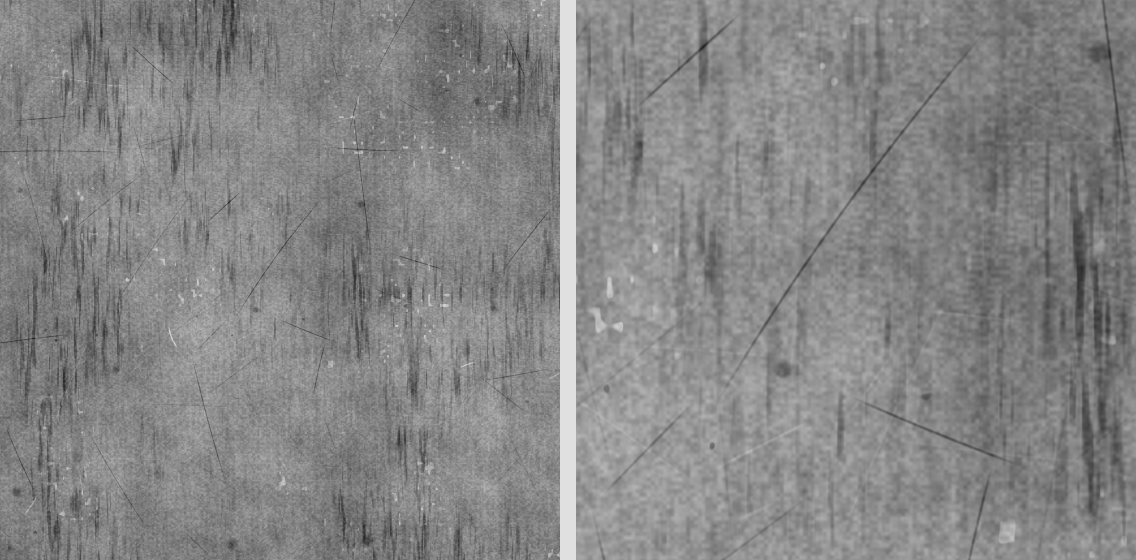
Left: the whole. Right: its middle third, enlarged.
This texture is drawn by a Shadertoy shader. Its source:

```glsl
// Worn grey metal or concrete: cloudy tone with fine grain, patches of dark
// vertical wear, hairline scratches in all directions, soft stains and chips.
// Layers of value noise are summed, then looped strokes and spots are added.

const float BASE_TONE = 0.537;
const float TAU = 6.2831853;

float hash(vec2 p) {
    return fract(sin(dot(p, vec2(127.1, 311.7))) * 43758.5453);
}

vec2 hash2(vec2 p) {
    return vec2(hash(p), hash(p + 17.3));
}

float noise(vec2 p) {
    vec2 cell = floor(p), f = fract(p);
    f = f * f * (3.0 - 2.0 * f);
    float low = mix(hash(cell), hash(cell + vec2(1, 0)), f.x);
    float high = mix(hash(cell + vec2(0, 1)), hash(cell + vec2(1, 1)), f.x);
    return mix(low, high, f.y);
}

float fbm(vec2 p) {
    float sum = 0.0, amplitude = 0.5;
    for (int i = 0; i < 5; i++) {
        sum += amplitude * noise(p);
        p = mat2(1.6, 1.2, -1.2, 1.6) * p + 5.7;
        amplitude *= 0.5;
    }
    return sum / 0.97;
}

// Vertical fibres: x varies quickly, y slowly, with a slight sideways drift
float fibres(vec2 p, vec2 frequency) {
    p.x += 0.006 * noise(p * vec2(9.0, 6.0));
    return 0.6 * noise(p * frequency) + 0.4 * noise(p * frequency * 2.1 + 31.0);
}

// One tapering stroke, bent into a shallow parabola
float stroke(vec2 offset, float angle, float halfLength, float bend, float width) {
    vec2 dir = vec2(cos(angle), sin(angle));
    float along = dot(offset, dir);
    float across = dot(offset, vec2(-dir.y, dir.x)) + bend * along * along;
    float taper = 1.0 - smoothstep(0.5 * halfLength, halfLength, abs(along));
    return taper * (1.0 - smoothstep(0.0, width, abs(across)));
}

// Scattered strokes; strength is strongly skewed so that most stay faint
float scratches(vec2 p, int count, float seed, vec2 lengths, float bend,
                vec2 strengths, float width) {
    float sum = 0.0;
    for (int i = 0; i < count; i++) {
        vec2 id = vec2(float(i), seed);
        vec2 shape = hash2(id + 3.1);
        float angle = TAU * hash(id + 7.7);
        float halfLength = mix(lengths.x, lengths.y, shape.x * shape.x);
        float curve = bend * (shape.y - 0.5);
        float strength = mix(strengths.x, strengths.y, pow(hash(id + 11.9), 4.0));
        sum += strength * stroke(p - hash2(id), angle, halfLength, curve, width);
    }
    return sum;
}

// Dark round stains: small ones are crisp, large ones are diffuse
float stains(vec2 p, int count, float seed) {
    float sum = 0.0;
    p += 0.005 * (vec2(noise(p * 110.0), noise(p * 110.0 + 43.0)) - 0.5);
    for (int i = 0; i < count; i++) {
        vec2 id = vec2(float(i), seed);
        float size = pow(hash(id + 5.3), 3.0);
        float radius = mix(0.003, 0.018, size);
        float core = mix(0.4, 0.0, size) * radius;
        float disc = 1.0 - smoothstep(core, radius, length(p - hash2(id)));
        sum += mix(0.07, 0.2, hash(id + 9.1)) * disc;
    }
    return sum;
}

void mainImage(out vec4 fragColor, in vec2 fragCoord) {
    vec2 p = fragCoord / iResolution.y;
    float hairWidth = max(0.0015, 1.0 / iResolution.y);

    // Cloudy body and fine grain
    float tone = BASE_TONE;
    tone += 0.24 * (fbm(p * 5.0) - 0.5);
    tone += 0.13 * (fbm(p * 24.0 + 8.0) - 0.5);
    tone += 0.10 * (noise(p * 260.0) - 0.5);
    tone += 0.10 * (noise(p * 430.0 + 19.0) - 0.5);

    // Faint fibres everywhere, dark wear gathered in upright patches
    float fine = fibres(p, vec2(190.0, 19.0));
    float broad = fibres(p + 2.7, vec2(110.0, 11.0));
    float worn = smoothstep(0.38, 0.7, fbm(p * vec2(11.0, 4.5) + 14.0));
    tone += 0.09 * (fine - 0.5);
    tone -= worn * 0.22 * smoothstep(0.5, 0.85, fine);
    tone -= worn * 0.12 * smoothstep(0.5, 0.85, broad);

    // Dark hairlines, pale hairlines and short pale arcs
    tone -= scratches(p, 110, 2.0, vec2(0.03, 0.17), 0.8, vec2(0.03, 0.2), hairWidth);
    tone += scratches(p, 60, 5.0, vec2(0.02, 0.13), 1.5, vec2(0.03, 0.1), hairWidth);
    tone += scratches(p, 16, 9.0, vec2(0.01, 0.03), 16.0, vec2(0.07, 0.25), 1.3 * hairWidth);

    // Stains and small clustered chips
    tone -= stains(p, 36, 13.0);
    float chipArea = smoothstep(0.52, 0.72, fbm(p * 8.0 + 27.0));
    tone += 0.2 * chipArea * smoothstep(0.8, 0.93, noise(p * vec2(150.0, 110.0) + 3.0));

    fragColor = vec4(vec3(clamp(tone, 0.14, 0.84)), 1.0);
}
```
